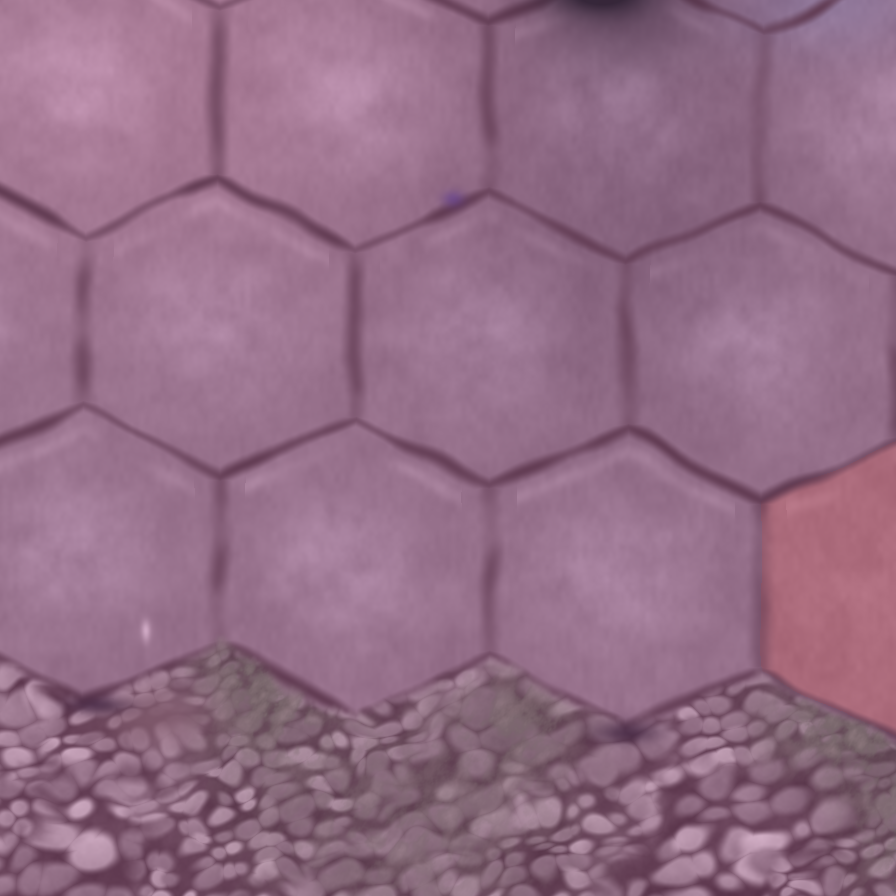
This texture is drawn by a Shadertoy shader. Its source:

```glsl
#define TILE_W 0.3023
#define ROW_H 0.2604
#define ZIG_AMP 0.0358
#define GRID_START vec2(0.0938, -0.0365)
#define TILT 0.045
#define GRAVEL_ROW 3.0
#define TILE_COLOR vec3(0.588, 0.438, 0.543)
#define GLOW_COLOR vec3(0.09, 0.09, 0.10)
#define GROUT_COLOR vec3(0.37, 0.22, 0.31)
#define STONE_COLOR vec3(0.57, 0.43, 0.52)
#define MOSS_COLOR vec3(0.45, 0.385, 0.40)

float hash(vec2 p) {
    vec3 a = fract(p.xyx * 0.1031);
    a += dot(a, a.yzx + 33.33);
    return fract((a.x + a.y) * a.z);
}

float noise(vec2 p) {
    vec2 i = floor(p), f = fract(p);
    f = f * f * (3.0 - 2.0 * f);
    return mix(mix(hash(i), hash(i + vec2(1, 0)), f.x),
               mix(hash(i + vec2(0, 1)), hash(i + vec2(1, 1)), f.x), f.y);
}

float fbm(vec2 p) {
    float sum = 0.0, amp = 0.5;
    for (int i = 0; i < 4; i++) {
        sum += amp * noise(p);
        p = p * 2.03 + 17.0;
        amp *= 0.5;
    }
    return sum / 0.9375;
}

float blob(vec2 q, vec2 center, vec2 radius) {
    vec2 d = (q - center) / radius;
    return exp(-dot(d, d));
}

// Height of the zigzag joint above row k; alternate joints are mirrored
float zigzag(float k, float u) {
    float wave = 4.0 * abs(fract(u) - 0.5) - 1.0;
    return GRID_START.y + k * ROW_H + ZIG_AMP * wave * (mod(k, 2.0) > 0.5 ? 1.0 : -1.0);
}

// Loose round pebbles: x = coverage, y = brightness, lit from above
vec2 pebbles(vec2 p) {
    vec2 cell = floor(p);
    float cover = 0.0, light = 0.0;
    for (int j = -1; j <= 1; j++)
    for (int i = -1; i <= 1; i++) {
        vec2 c = cell + vec2(i, j);
        vec2 d = p - c - 0.2 - 0.6 * vec2(hash(c), hash(c + 71.0));
        float id = hash(c + 133.0), radius = 0.4 + 0.3 * hash(c + 19.0);
        float a = 1.0 - smoothstep(radius - 0.28, radius + 0.08, length(d * vec2(0.85, 1.1)));
        light = mix(light, id * id - 0.35 * d.y, a);
        cover = max(cover, a);
    }
    return vec2(cover, light);
}

vec3 gravel(vec2 q) {
    vec2 warped = q + 0.022 * (vec2(noise(q * 26.0), noise(q * 26.0 + 40.0)) - 0.5);
    warped = mat2(0.9, 0.35, -0.4, 1.1) * warped;
    vec2 stone = mix(pebbles(warped * 26.0), pebbles(warped * 40.0 + 9.0),
                     smoothstep(0.35, 0.65, noise(q * 10.0)));
    vec3 col = mix(GROUT_COLOR + 0.02, STONE_COLOR + 0.2 * stone.y, stone.x);
    col += 0.13 * (fbm(q * 40.0) - 0.5);

    // Moss and smooth soil
    float moss = blob(q, vec2(0.29, 0.76), vec2(0.08, 0.09))
               + 0.65 * blob(q, vec2(0.46, 0.92), vec2(0.18, 0.13))
               + 0.7 * blob(q, vec2(0.58, 0.80), vec2(0.07, 0.06))
               + blob(q, vec2(0.94, 0.81), vec2(0.09, 0.06))
               + 0.8 * blob(q, vec2(1.0, 0.92), vec2(0.06, 0.10));
    float strands = fbm(vec2(q.x * 60.0 + q.y * 35.0, q.y * 45.0 - q.x * 20.0));
    col = mix(col, MOSS_COLOR * (0.7 + 0.6 * strands),
              clamp(moss, 0.0, 1.0) * mix(0.45, 0.95, smoothstep(0.3, 0.6, strands)));
    float soil = blob(q, vec2(0.17, 0.80), vec2(0.07, 0.035));
    return mix(col, vec3(0.52, 0.37, 0.44), 0.8 * soil);
}

void mainImage(out vec4 fragColor, in vec2 fragCoord) {
    vec2 q = fragCoord / iResolution.xy;
    q.y = 1.0 - q.y;

    // Hexagon lookup in the slightly tilted grid
    vec2 g = q + 0.009 * (vec2(noise(q * 18.0), noise(q * 18.0 + 30.0)) - 0.5);
    g.y -= TILT * g.x;
    float u = (g.x - GRID_START.x) / TILE_W;
    float k = floor((g.y - GRID_START.y) / ROW_H + 0.5);
    float drop = g.y - zigzag(k, u);
    float row = drop > 0.0 ? k : k - 1.0;
    float column = u - 0.5 * mod(row, 2.0);
    float across = fract(column + 0.5) - 0.5;
    vec2 id = vec2(floor(column + 0.5), row);
    vec2 local = vec2(across * TILE_W, g.y - GRID_START.y - (row + 0.5) * ROW_H);
    float slantDist = abs(drop) * 0.9;
    float sideDist = (0.5 - abs(across)) * TILE_W;

    // Tile faces: worn bright centers, mottling and fine grain
    vec3 col = TILE_COLOR;
    bool redTile = id.x > 2.5 && abs(row - 2.0) < 0.5;
    if (redTile) col = vec3(0.67, 0.415, 0.48);
    float mottle = fbm(q * 32.0);
    float glow = blob(local, vec2(-0.008, -0.005), vec2(0.08, 0.075));
    col += GLOW_COLOR * glow * (0.5 + 0.8 * mottle) * (redTile ? 0.2 : 1.0);
    col += 0.06 * (mottle - 0.5) + 0.02 * (noise(q * vec2(170.0, 90.0)) - 0.5);
    col += vec3(0.06, 0.03, 0.03) * blob(q, vec2(0.15, 0.08), vec2(0.4, 0.25));
    col -= vec3(0.075, 0.06, 0.06) * blob(q, vec2(0.70, 0.20), vec2(0.22, 0.28));
    col += vec3(-0.02, 0.03, 0.06) * blob(q, vec2(0.93, 0.0), vec2(0.12, 0.06));

    // Bevel highlights and uneven grout
    float wear = smoothstep(0.15, 0.85, noise(q * 22.0 + 3.0));
    float lip = exp(-pow((slantDist - 0.024) / 0.008, 2.0));
    col += 0.06 * wear * lip * step(0.0, drop) * step(0.03, sideDist);
    float slant = 1.0 - smoothstep(0.0, 0.008 + 0.005 * wear, slantDist);
    float side = 1.0 - smoothstep(0.0, 0.017, sideDist);
    float line = max(slant * (0.5 + 0.4 * wear), side * (0.25 + 0.4 * wear));
    col = mix(col, GROUT_COLOR, line);

    // Gravel under the lowest row, with contact shadows at its tips
    float depth = g.y - zigzag(GRAVEL_ROW, u) + 0.028 * (fbm(q * 28.0) - 0.5);
    col = mix(col, gravel(q), smoothstep(-0.006, 0.014, depth));
    float shadow = blob(q, vec2(0.11, 0.787), vec2(0.035, 0.010))
                 + blob(q, vec2(0.70, 0.818), vec2(0.035, 0.012));
    col = mix(col, vec3(0.24, 0.13, 0.24), 0.7 * shadow);

    // Stain at the top, violet speck and pale chip
    float stain = 0.9 * blob(q, vec2(0.67, -0.01), vec2(0.06, 0.027))
                + 0.3 * blob(q, vec2(0.69, 0.03), vec2(0.10, 0.06));
    col = mix(col, vec3(0.17, 0.12, 0.19), min(stain, 0.9));
    col = mix(col, vec3(0.38, 0.24, 0.56), 0.6 * blob(q, vec2(0.506, 0.222), vec2(0.012, 0.009)));
    col += 0.2 * blob(q, vec2(0.163, 0.704), vec2(0.005, 0.012));
    fragColor = vec4(clamp(col, 0.0, 1.0), 1.0);
}
```
